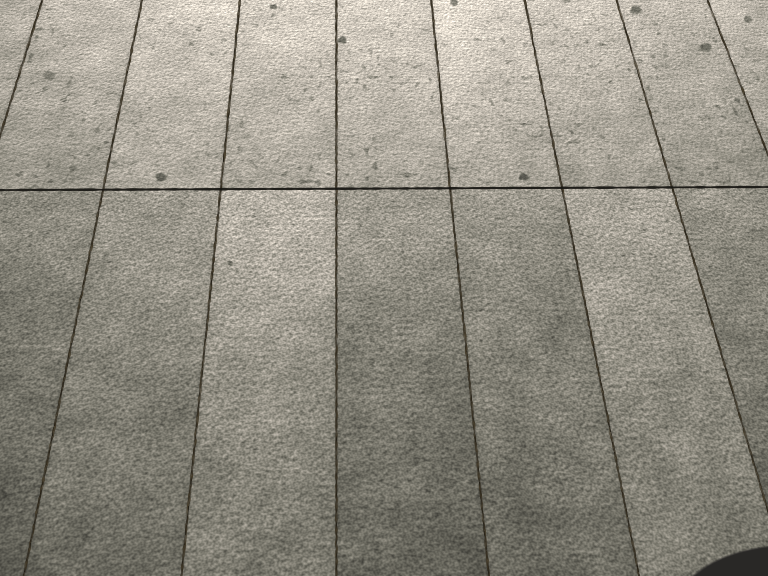
This texture is drawn by a Shadertoy shader. Its source:

```glsl
// Rough granite paving slabs receding in perspective, with dark joints, stains and low light.

#define SLAB_NEAR 0.267      // slab width at the bottom edge, in canvas heights
#define SLAB_FAR 0.166       // slab width at the top edge
#define CENTER_X 0.584       // position of the upright joint
#define CROSS_Y 0.670        // height of the cross joint
#define JOINT_HALF 0.0019    // half the joint width
#define FORESHORTEN 3.0      // depth scale of the ground plane
#define RELIEF 0.24          // strength of the lit stone relief
#define SPECKLE 0.42         // strength of the fine mineral grain
#define TONE_SPREAD 0.05     // brightness difference between slabs
#define STAIN_COUNT 11

const vec3 COOL_STONE = vec3(1.0, 0.988, 0.893);
const vec3 WARM_STONE = vec3(1.0, 0.963, 0.905);
const vec3 JOINT_BROWN = vec3(0.20, 0.175, 0.125);
const vec3 CROSS_BLACK = vec3(0.10, 0.095, 0.08);
const vec3 SHADOW = vec3(0.16, 0.155, 0.15);

float hash(float n) {
    return fract(sin(n * 91.17) * 4375.85);
}

vec2 gradientAt(vec2 cell) {
    float angle = 6.2832 * fract(sin(dot(cell, vec2(127.1, 311.7))) * 43758.5);
    return vec2(cos(angle), sin(angle));
}

float gradientNoise(vec2 p) {
    vec2 i = floor(p), f = fract(p);
    vec2 s = f * f * f * (f * (f * 6.0 - 15.0) + 10.0);
    vec2 e = vec2(1.0, 0.0);
    float low = mix(dot(gradientAt(i), f), dot(gradientAt(i + e), f - e), s.x);
    float high = mix(dot(gradientAt(i + e.yx), f - e.yx), dot(gradientAt(i + 1.0), f - 1.0), s.x);
    return mix(low, high, s.y);
}

float stoneHeight(vec2 g) {
    return 0.4 * gradientNoise(g * 14.0) + 0.7 * gradientNoise(g * 31.0 + 7.3);
}

// Soft dark spots, crowded toward the far end
float stains(vec2 p, float aspect) {
    float cover = 0.0;
    for (int i = 0; i < STAIN_COUNT; i++) {
        float n = float(i) + 1.0;
        float depth = hash(n + 20.0);
        vec2 center = vec2(aspect * fract(n * 0.618 + 0.12), 1.0 - 0.62 * depth * depth);
        float radius = mix(0.005, 0.013, hash(n + 50.0));
        vec2 d = (p - center) * vec2(1.0, 1.35);
        float edge = length(d) + 0.004 * gradientNoise(p * 110.0);
        cover = max(cover, (1.0 - smoothstep(0.6 * radius, 1.2 * radius, edge)) * mix(0.5, 1.0, hash(n)));
    }
    return cover;
}

float lineMask(float dist, float halfWidth, float pixel) {
    return 1.0 - smoothstep(halfWidth - pixel, halfWidth + pixel, dist);
}

void mainImage(out vec4 fragColor, in vec2 fragCoord) {
    vec2 p = fragCoord / iResolution.y;
    float aspect = iResolution.x / iResolution.y;
    float pixel = 0.6 / iResolution.y;

    // Ground plane: x counts slabs, y grows toward the viewer
    float slabWidth = mix(SLAB_NEAR, SLAB_FAR, p.y);
    float column = (p.x - CENTER_X) / slabWidth;
    column += 0.008 * column * column;
    float crossDist = p.y - CROSS_Y - 0.004 * p.x;
    float farRow = step(0.0, crossDist);
    float slab = floor(column);
    vec2 ground = vec2(column, FORESHORTEN / slabWidth) + vec2(slab * 5.0, farRow * 13.0);

    // Light falling from the far end, with a glow at the top
    vec2 glow = (p - vec2(0.66, 1.05)) / vec2(0.58, 0.30);
    float light = mix(0.425, 0.69, p.y) + 0.19 * exp(-dot(glow, glow));
    vec2 sheen = (p - vec2(0.52, 0.58)) / vec2(0.26, 0.16);
    light += 0.06 * exp(-dot(sheen, sheen));
    light -= 0.05 * smoothstep(0.52, 0.80, abs(p.x - 0.5 * aspect));

    // Slab tone and broad mottling
    float tone = cos(2.0 * (slab - 2.0) + 1.7 * farRow);
    light += TONE_SPREAD * tone * mix(1.0, 0.4, farRow);
    light += 0.07 * gradientNoise(ground * 1.7) + 0.07 * gradientNoise(ground * 5.0);

    // Relief lit from behind, fine mineral grain and shallow pits
    float relief = stoneHeight(ground) - stoneHeight(ground + vec2(0.006, -0.018));
    float grain = 0.55 * gradientNoise(ground * 27.0 + 3.1)
                + 0.75 * gradientNoise(ground * mat2(0.8, 0.6, -0.6, 0.8) * 58.0);
    light *= 1.0 + RELIEF * relief + SPECKLE * grain * mix(1.0, 0.75, farRow);
    float pitZone = mix(0.4, 1.0, farRow) * smoothstep(-0.3, 0.3, gradientNoise(ground * 1.3 + 9.0));
    float pits = smoothstep(0.20, 0.50, gradientNoise(ground * vec2(14.0, 11.0) + 2.7));
    light -= 0.17 * pitZone * pits;
    light *= 1.0 - 0.5 * stains(p, aspect);

    vec3 color = light * mix(COOL_STONE, WARM_STONE, smoothstep(0.36, 0.82, light));

    // Joints, with ragged edges and uneven filling
    float along = p.y * 95.0 + slab * 7.0;
    float rag = gradientNoise(vec2(p.x * 60.0, along));
    float fill = gradientNoise(vec2(slab * 3.7 + 0.4, along * 0.7 + 31.0));
    float jointDist = abs(fract(column + 0.5) - 0.5) * slabWidth;
    float joint = lineMask(jointDist, JOINT_HALF * (1.0 + 0.9 * rag), pixel);
    color *= 1.0 - 0.15 * exp(-jointDist / 0.003);
    color = mix(color, JOINT_BROWN * (1.0 + 0.8 * rag), joint * clamp(0.86 + 0.6 * fill, 0.0, 1.0));
    float crossHalf = JOINT_HALF * (1.0 + 0.5 * gradientNoise(vec2(p.x * 70.0, 4.5)));
    color = mix(color, CROSS_BLACK, 0.95 * lineMask(abs(crossDist), crossHalf, pixel));

    // Rounded shadow in the near right corner
    float corner = length((p - vec2(aspect + 0.039, -0.059)) / vec2(0.20, 0.113));
    color = mix(color, SHADOW, 1.0 - smoothstep(0.97, 1.02, corner));

    fragColor = vec4(clamp(color, 0.0, 1.0), 1.0);
}
```
